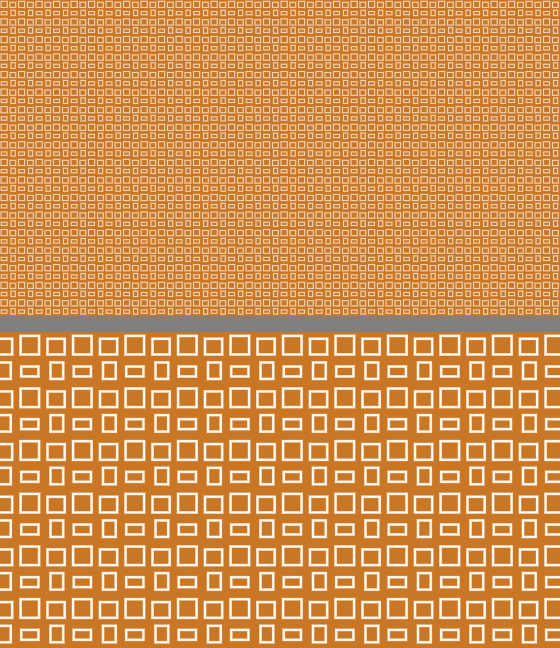
Top, the full canvas; bottom, a detail of the centre.
Reproduce this pattern procedurally as a WebGL 1 fragment shader.

```glsl
precision highp float;
// Bronze grid of thin white outlined boxes in four alternating shapes.

uniform vec2 u_resolution;

#define REPEATS vec2(32.0, 18.0)      // two-by-two blocks across and down
#define GROUND vec3(0.79, 0.462, 0.145)
#define LINE_COLOR vec3(1.0, 0.98, 0.95)
#define LINE_WIDTH 0.095              // in slots, as are the box sizes
#define SOFTNESS 0.8                  // edge blur radius in screen pixels
#define SQUARE_HALF vec2(0.400, 0.400)
#define SMALL_HALF vec2(0.375, 0.345)
#define WIDE_HALF vec2(0.375, 0.235)
#define TALL_HALF vec2(0.290, 0.360)

// Signed distance to a box with sharp mitred corners.
float boxDistance(vec2 p, vec2 halfSize) {
  vec2 q = abs(p) - halfSize;
  return max(q.x, q.y);
}

// Area-preserving coverage of a band lying just inside the box edge.
float outline(float d, float blur) {
  return smoothstep(-blur, blur, d + LINE_WIDTH) - smoothstep(-blur, blur, d);
}

void main() {
  // Each block holds two by two slots.
  vec2 slots = 2.0 * REPEATS;
  vec2 grid = gl_FragCoord.xy / u_resolution * slots;
  vec2 parity = mod(floor(grid), 2.0);
  vec2 p = fract(grid) - 0.5;

  // Upper row: square and small box. Lower row: wide and tall box.
  vec2 upperHalf = mix(SQUARE_HALF, SMALL_HALF, parity.x);
  vec2 lowerHalf = mix(WIDE_HALF, TALL_HALF, parity.x);
  vec2 halfSize = mix(lowerHalf, upperHalf, parity.y);

  // Slight shifts keep the upper boxes on a shared base line.
  vec2 upperShift = vec2(-0.03, -0.055 * parity.x);
  vec2 lowerShift = mix(vec2(-0.03, 0.0), vec2(0.0, 0.03), parity.x);
  vec2 center = mix(lowerShift, upperShift, parity.y);

  float blur = SOFTNESS * slots.y / u_resolution.y;
  float ink = outline(boxDistance(p - center, halfSize), blur);
  gl_FragColor = vec4(mix(GROUND, LINE_COLOR, ink), 1.0);
}
```
